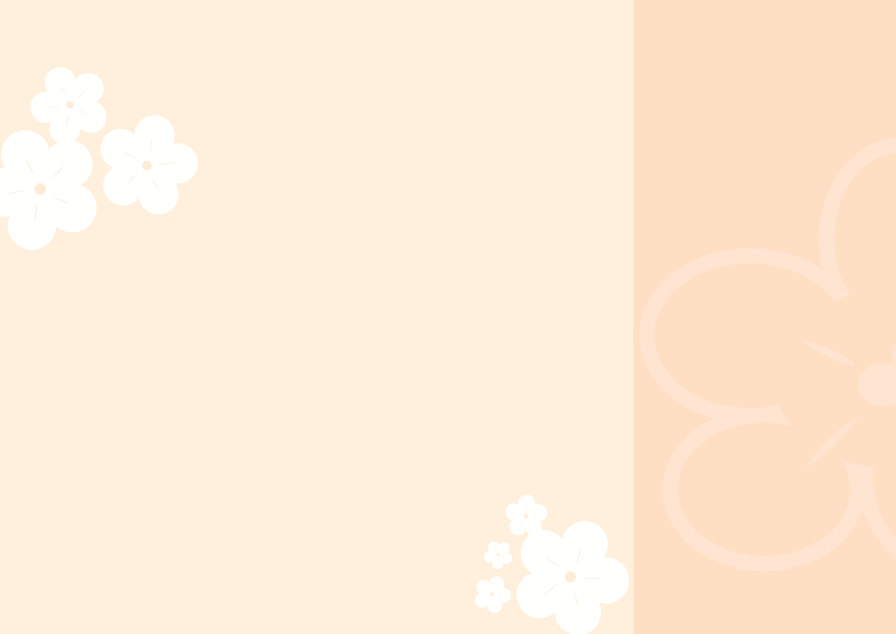
This background is drawn by a WebGL 2 fragment shader. Its source:

```glsl
#version 300 es
precision highp float;

uniform vec2 u_resolution;
out vec4 fragColor;

const vec3 CREAM = vec3(1.0, 0.943, 0.87);
const vec3 PEACH = vec3(1.0, 0.875, 0.769);
const vec3 OUTLINE = vec3(1.0, 0.895, 0.82);
const vec3 WHITE = vec3(1.0, 1.0, 0.995);
const vec3 STAMEN = vec3(1.0, 0.92, 0.84);

const float ASPECT = 1.4144;       // canvas width when its height is 1
const float PANEL_EDGE = 1.0;
const float STROKE = 0.024;
const float VEIN_WIDTH = 0.0075;
const float PETAL_STEP = 1.2566371; // a fifth of a turn
const float PETAL_REACH = 0.62;
const float PETAL_RADIUS = 0.40;

// Small flowers: centre, radius, rotation
const int FLOWER_COUNT = 7;
const vec4 FLOWERS[FLOWER_COUNT] = vec4[](
    vec4(0.1105, 0.8346, 0.0615, 0.73),
    vec4(0.2320, 0.7390, 0.0790, 0.07),
    vec4(0.0635, 0.7020, 0.0955, 0.72),
    vec4(0.9005, 0.0900, 0.0910, -0.10),
    vec4(0.8305, 0.1855, 0.0335, 0.27),
    vec4(0.7865, 0.1250, 0.0225, 0.87),
    vec4(0.7770, 0.0625, 0.0290, -0.09));

// Large blossom: centre and half axes of its petals, then its heart
const int LOBE_COUNT = 5;
const vec4 LOBES[LOBE_COUNT] = vec4[](
    vec4(1.184, 0.4705, 0.175, 0.138),
    vec4(1.206, 0.2280, 0.160, 0.129),
    vec4(1.427, 0.6230, 0.1345, 0.162),
    vec4(1.501, 0.2500, 0.1475, 0.162),
    vec4(1.409, 0.4026, 0.212, 0.1655));
const vec4 CORE = vec4(1.394, 0.393, 0.039, 0.034);
const vec4 CORE_BUD = vec4(1.427, 0.437, 0.020, 0.030);
const vec4 UPPER_VEIN = vec4(1.271, 0.461, 1.348, 0.425);
const vec4 LOWER_VEIN = vec4(1.274, 0.265, 1.354, 0.342);

float coverage(float d, float pixel) {
    return clamp(0.5 - d / pixel, 0.0, 1.0);
}

float ellipse(vec2 p, vec4 e) {
    vec2 q = (p - e.xy) / e.zw;
    float k = length(q);
    return k * (k - 1.0) / max(length(q / e.zw), 1e-4);
}

// Segment that swells in the middle and narrows at both ends
float taperedVein(vec2 p, vec4 ends, float width) {
    vec2 along = ends.zw - ends.xy;
    vec2 q = p - ends.xy;
    float t = clamp(dot(q, along) / dot(along, along), 0.0, 1.0);
    return length(q - along * t) - width * (0.15 + 2.8 * t * (1.0 - t));
}

float blossomLines(vec2 p) {
    float body = 1e3;
    for (int i = 0; i < LOBE_COUNT; i++) body = min(body, ellipse(p, LOBES[i]));
    float d = max(body, -body - STROKE);
    d = min(d, min(ellipse(p, CORE), ellipse(p, CORE_BUD)));
    d = min(d, taperedVein(p, UPPER_VEIN, VEIN_WIDTH));
    return min(d, taperedVein(p, LOWER_VEIN, VEIN_WIDTH));
}

vec3 paintFlower(vec3 color, vec2 p, vec4 flower, float pixel) {
    vec2 q = (p - flower.xy) / flower.z;
    float size = pixel / flower.z;
    float r = length(q);
    if (r > 1.2) return color;

    // Fold all five petals onto one
    float angle = atan(q.y, q.x) - flower.w + 0.5 * PETAL_STEP;
    angle = mod(angle, PETAL_STEP) - 0.5 * PETAL_STEP;
    vec2 petal = r * vec2(cos(angle), sin(angle));
    float d = min(length(petal - vec2(PETAL_REACH, 0.0)) - PETAL_RADIUS, r - 0.5);
    color = mix(color, WHITE, coverage(d, size));

    float vein = taperedVein(petal, vec4(0.26, 0.0, 0.54, 0.03), 0.012);
    float detail = max(coverage(r - 0.095, size), 0.8 * coverage(vein, size));
    return mix(color, STAMEN, detail);
}

void main() {
    vec2 p = gl_FragCoord.xy / u_resolution * vec2(ASPECT, 1.0);
    float pixel = 1.0 / u_resolution.y;

    // Side panel with its outlined blossom
    float panel = coverage(PANEL_EDGE - p.x, pixel);
    vec3 panelColor = mix(PEACH, OUTLINE, coverage(blossomLines(p), pixel));
    vec3 color = mix(CREAM, panelColor, panel);

    // White corner flowers
    for (int i = 0; i < FLOWER_COUNT; i++) color = paintFlower(color, p, FLOWERS[i], pixel);
    fragColor = vec4(color, 1.0);
}
```
